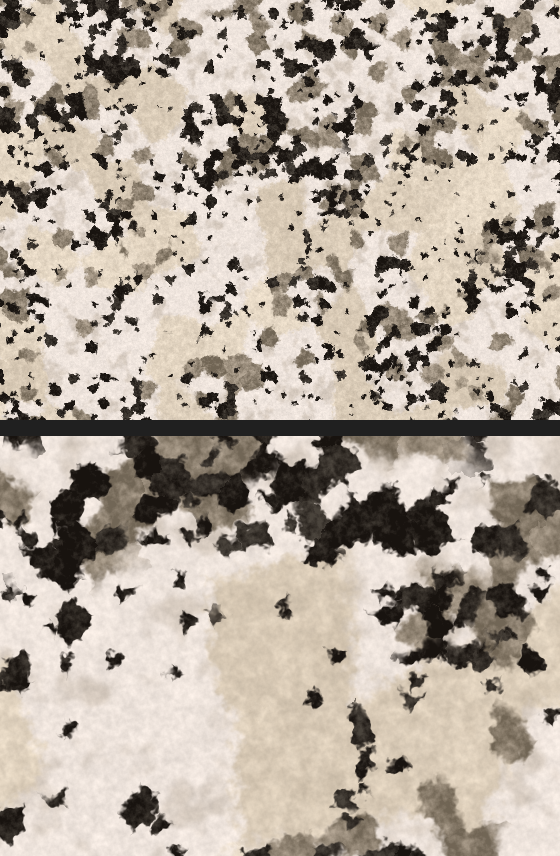
Top, the full canvas; bottom, a detail of the centre.
Reproduce this texture procedurally as a Shadertoy shader.

```glsl
// Speckled granite: cream feldspar in a white matrix, smoky brown quartz, black mica.
// Each mineral is a set of random cellular-noise cells; neighbouring chosen cells merge
// into angular grains. Layered sines cluster the cells, fray the edges and mottle the tones.

// Colours
const vec3 WHITE       = vec3(0.935, 0.895, 0.865);
const vec3 VEIL        = vec3(0.770, 0.720, 0.665);
const vec3 CREAM_LIGHT = vec3(0.910, 0.855, 0.775);
const vec3 CREAM_DARK  = vec3(0.825, 0.765, 0.680);
const vec3 BROWN_LIGHT = vec3(0.690, 0.635, 0.565);
const vec3 BROWN_DARK  = vec3(0.420, 0.375, 0.310);
const vec3 BLACK       = vec3(0.095, 0.075, 0.060);
const vec3 CHARCOAL    = vec3(0.290, 0.265, 0.235);

// Cells per canvas height
const float CREAM_DENSITY = 8.5;
const float BROWN_DENSITY = 25.0;
const float MICA_DENSITY  = 44.0;
const float SPECK_DENSITY = 95.0;

// Chance of a cell being filled: x everywhere, y added inside clusters
const vec2 CREAM_CHANCE = vec2(0.45, 0.00);
const vec2 BROWN_CHANCE = vec2(0.05, 0.62);
const vec2 MICA_CHANCE  = vec2(0.05, 0.56);
const vec2 SPECK_CHANCE = vec2(0.02, 0.10);

const float CLUSTER_FREQ = 11.0;
const float FRAY_FREQ    = 90.0;
const float FRAY_AMOUNT  = 0.0042;
const float EDGE         = 0.0030;  // half width of a grain edge
const float CREAM_REPEL  = 0.22;    // how much crystals shrink grains inside them

vec3 hash(vec3 p) {
    p = fract(p * vec3(0.1031, 0.1030, 0.0973));
    p += dot(p, p.yxz + 33.33);
    return fract((p.xxy + p.yxx) * p.zyx);
}

// Rotated, bent sines in four octaves, roughly -1 to 1
float waves(vec2 p) {
    float sum = 0.0, amp = 0.77;
    for (int i = 0; i < 4; i++) {
        p = mat2(1.3, 1.1, -1.1, 1.3) * p + vec2(3.1, 7.7);
        sum += amp * sin(p.x + 1.4 * sin(p.y)) * sin(0.9 * p.y + 1.4 * sin(0.8 * p.x));
        amp *= 0.65;
    }
    return sum;
}

// x: depth inside the filled cells (negative outside), y: tone of the nearest filled cell
vec2 grains(vec2 p, float density, vec2 chance, float seed) {
    vec2 q = p * density, cell = floor(q);
    float filled = 2.0, empty = 2.0, tone = 0.5;
    for (int y = -1; y <= 1; y++)
    for (int x = -1; x <= 1; x++) {
        vec2 id = cell + vec2(x, y);
        vec3 h = hash(vec3(id + 71.0, seed));
        vec2 site = id + h.xy;
        float dist = length(site - q);
        float cluster = smoothstep(-0.2, 1.0, waves(site / density * CLUSTER_FREQ + 0.15 * seed));
        if (h.z < chance.x + chance.y * cluster) {
            if (dist < filled) {
                filled = dist;
                tone = hash(vec3(id + 19.0, seed + 5.0)).x;
            }
        } else {
            empty = min(empty, dist);
        }
    }
    return vec2((empty - filled) / density, tone);
}

float cover(float depth, float width) {
    float w = max(width, 1.0 / iResolution.y);
    return smoothstep(-w, w, depth);
}

void mainImage(out vec4 fragColor, in vec2 fragCoord) {
    vec2 uv = fragCoord / iResolution.y;
    vec2 p = uv + FRAY_AMOUNT * vec2(waves(uv * FRAY_FREQ), waves(uv.yx * FRAY_FREQ + 40.0));
    float mottle = waves(uv * 75.0 + 9.0);
    float fine = waves(uv * 210.0);

    // White matrix with faint grey veils
    float veil = smoothstep(0.1, 1.1, waves(uv * 24.0 + 60.0));
    vec3 color = mix(WHITE, VEIL, 0.6 * veil);

    // Large cream crystals with soft borders
    vec2 cream = grains(p + 0.5 * (p - uv), CREAM_DENSITY, CREAM_CHANCE, 3.0);
    vec3 creamColor = mix(CREAM_DARK, CREAM_LIGHT, clamp(cream.y + 0.25 * mottle, 0.0, 1.0));
    color = mix(color, creamColor, 0.9 * cover(cream.x, 4.0 * EDGE));
    color *= 1.0 + 0.025 * mottle + 0.03 * fine;
    float repel = CREAM_REPEL * max(cream.x, 0.0);

    // Smoky quartz
    vec2 brown = grains(p, BROWN_DENSITY, BROWN_CHANCE, 7.0);
    float smoke = clamp(0.15 + 0.6 * brown.y + 0.35 * mottle + 0.2 * fine, 0.0, 1.0);
    color = mix(color, mix(BROWN_DARK, BROWN_LIGHT, smoke), 0.95 * cover(brown.x - repel, 2.0 * EDGE));

    // Black mica flakes and small specks
    vec2 mica = grains(p, MICA_DENSITY, MICA_CHANCE, 11.0);
    vec2 speck = grains(p, SPECK_DENSITY, SPECK_CHANCE, 13.0);
    float black = max(cover(mica.x - repel, EDGE), cover(speck.x - 0.1 * repel, EDGE));
    float sheen = clamp(0.7 * mica.y * mica.y + 0.3 * mottle + 0.3 * fine, 0.0, 1.0);
    color = mix(color, mix(BLACK, CHARCOAL, sheen), black);

    fragColor = vec4(clamp(color, 0.0, 1.0), 1.0);
}
```
